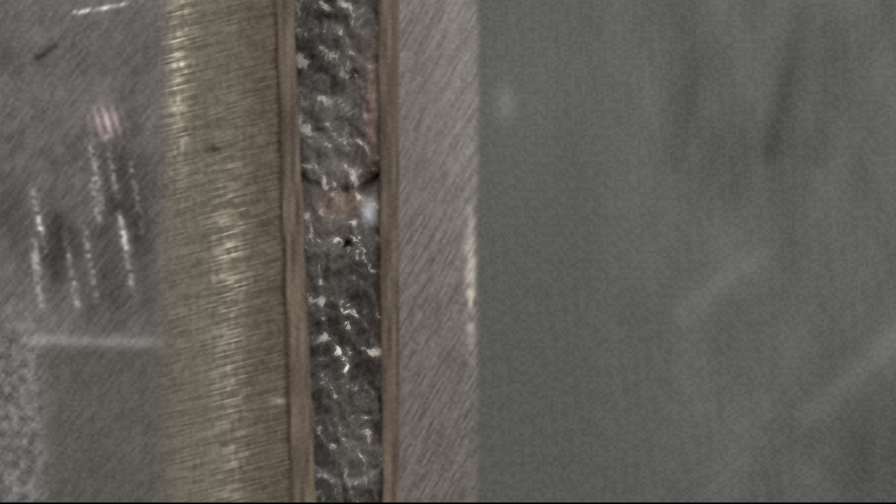
A Shadertoy shader for this texture:

```glsl
// Worn steel plates joined by a vertical weld bead between ground bands.
// Soft masks layer the zones; stretched noise brushes the metal, embossed
// noise shapes the bead, and loops scatter scratches and smudges.
const vec3 PLATE_LEFT = vec3(0.4, 0.39, 0.38);
const vec3 BRUSHED = vec3(0.42, 0.395, 0.35);
const vec3 GROOVE = vec3(0.385, 0.34, 0.3);
const vec3 BEAD = vec3(0.31, 0.295, 0.28);
const vec3 BAND = vec3(0.43, 0.41, 0.39);
const vec3 PLATE_RIGHT = vec3(0.345, 0.35, 0.33);
const vec3 PLATE_FAR = vec3(0.39, 0.39, 0.385);
const vec3 GLINT = vec3(0.85, 0.82, 0.74);
const float BRUSH_START = 0.325, GROOVE_END = 0.792, BAND_END = 0.948, EDGE = 0.005;

float hash(vec2 p) { return fract(sin(dot(p, vec2(127.1, 311.7))) * 43758.5453); }

float noise(vec2 p) {
    vec2 i = floor(p), f = fract(p);
    f = f * f * (3.0 - 2.0 * f);
    return mix(mix(hash(i), hash(i + vec2(1, 0)), f.x),
               mix(hash(i + vec2(0, 1)), hash(i + vec2(1, 1)), f.x), f.y);
}

float fbm(vec2 p) {
    float sum = 0.0, amp = 0.5;
    for (int i = 0; i < 4; i++) {
        sum += amp * noise(p);
        p = p * 2.03 + 17.3;
        amp *= 0.5;
    }
    return sum;
}

float ridge(float d, float w) { return exp(-d * d / (w * w)); }

float blob(vec2 p, float x, float y, float rx, float ry) {
    return ridge(p.x - x, rx) * ridge(p.y - y, ry);
}

float streak(vec2 p, vec2 a, vec2 b, float w) {
    vec2 ab = b - a;
    float t = clamp(dot(p - a, ab) / dot(ab, ab), 0.0, 1.0);
    return ridge(length(p - a - ab * t), w);
}

float rise(float edge, float x, float soft) { return smoothstep(edge - soft, edge + soft, x); }

// Noise drawn out along a direction
float grain(vec2 p, float angle, vec2 freq) {
    float c = cos(angle), s = sin(angle);
    return noise(vec2(c * p.x + s * p.y, c * p.y - s * p.x) * freq);
}

vec3 leftPlate(vec2 p) {
    float fine = grain(p, 0.9, vec2(45, 150));
    vec3 col = PLATE_LEFT * (0.74 + 0.36 * fbm(p * vec2(16, 10)) + 0.17 * fine);
    // Dark lower panel, rough pale corner and ridge
    float panel = rise(0.09, p.x, 0.03) * rise(-0.32, -p.y, 0.02);
    col = mix(col, vec3(0.335, 0.33, 0.305) + 0.04 * (fine - 0.5), 0.75 * panel);
    float corner = rise(-0.085, -p.x, 0.03) * rise(-0.38, -p.y, 0.1);
    col += corner * (0.3 * fbm(p * 65.0) - 0.1);
    col += 0.12 * streak(p, vec2(0.07, 0.326), vec2(0.32, 0.319), 0.012);
    // Steep scratches beside dark stains
    for (float k = 0.0; k < 12.0; k++) {
        vec2 a = vec2(0.28 * hash(vec2(k, 1)), 0.48 + 0.26 * hash(vec2(k, 2)));
        vec2 b = a + vec2(0.025, -0.14) * (0.4 + 0.8 * hash(vec2(k, 3)));
        col += 0.25 * streak(p, a, b, 0.007) * noise(p * vec2(80, 130));
        col -= 0.05 * streak(p - vec2(0.035, 0), a, b, 0.025);
    }
    col -= 0.08 * blob(p, 0.025, 0.58, 0.035, 0.08);
    // Pink hatched spot and marks near the top
    float hatch = 0.8 + 0.4 * sin(dot(p, vec2(330, 100)));
    col += vec3(0.3, 0.23, 0.25) * hatch * blob(p, 0.213, 0.757, 0.03, 0.03);
    col += 0.5 * fine * streak(p, vec2(0.15, 0.975), vec2(0.26, 0.993), 0.005);
    return col - 0.13 * streak(p, vec2(0.075, 0.885), vec2(0.11, 0.91), 0.007);
}

vec3 brushedBand(vec2 p) {
    float lines = mix(grain(p, 0.25, vec2(28, 230)), noise(p * vec2(130, 70)), 0.35);
    vec3 col = BRUSHED * mix(vec3(1), vec3(0.87, 0.84, 0.83), rise(0.48, p.x, 0.05));
    float shine = 0.6 * blob(p, 0.352, 0.87, 0.025, 0.17)
        + 0.36 * blob(p, 0.455, 0.49, 0.035, 0.17) + 0.2 * blob(p, 0.46, 0.18, 0.03, 0.22);
    col += 0.13 * (lines - 0.5) + GLINT * shine * (0.05 + 1.1 * lines * lines);
    return col - 0.12 * blob(p, 0.425, 0.704, 0.015, 0.01);
}

vec3 weldBead(vec2 p, float across) {
    // Rippled metal lit from one side
    vec2 q = p * vec2(42, 36) + 1.2 * fbm(p * 20.0);
    float relief = fbm(q) - fbm(q + vec2(0.35, 0.4));
    vec3 col = BEAD * (0.8 + 0.4 * noise(p * vec2(14, 9))) + 0.36 * relief;
    float rough = 0.2 + 0.45 * blob(p, 0.7, 0.36, 0.05, 0.2);
    col += GLINT * rough * smoothstep(0.1, 0.32, relief);
    col *= 0.83 + 0.2 * sin(3.14159 * clamp(across, 0.0, 1.0));
    // Overlap arcs, heat tints and pits
    float bow = p.y - 0.12 * (across - 0.5) * (across - 0.5);
    col += 0.12 * ridge(bow - 0.045, 0.008) - 0.11 * ridge(bow - 0.625, 0.008);
    col += vec3(0.09, 0.05, 0.03) * blob(p, 0.68, 0.595, 0.06, 0.03);
    col += vec3(0.14, 0.09, 0.07) * blob(p, 0.737, 0.78, 0.012, 0.13);
    col += vec3(0.32, 0.35, 0.4) * blob(p, 0.733, 0.58, 0.016, 0.03);
    col -= 0.15 * blob(p, 0.738, 0.655, 0.018, 0.03);
    return col - 0.3 * (blob(p, 0.687, 0.518, 0.01, 0.01) + blob(p, 0.697, 0.855, 0.014, 0.009));
}

vec3 rightPlate(vec2 p) {
    float far = smoothstep(1.1, 1.5, p.x + 0.15 * p.y);
    vec3 col = mix(PLATE_RIGHT, PLATE_FAR, far * (0.5 + 0.5 * p.y));
    col += 0.1 * far * (fbm(p * vec2(14, 6)) - 0.47) + 0.035 * blob(p, 1.03, 0.85, 0.12, 0.35);
    // Leaning dark smudges, then pale wiped arcs
    for (float k = 0.0; k < 9.0; k++) {
        vec2 a = vec2(1.33 + 0.055 * k, 0.78 + 0.25 * hash(vec2(k, 7)));
        vec2 b = a - vec2(0.04, 0.12 + 0.15 * hash(vec2(k, 8)));
        col -= 0.05 * hash(vec2(k, 9)) * streak(p, a, b, 0.025);
    }
    col -= 0.05 * streak(p, vec2(1.59, 0.98), vec2(1.53, 0.7), 0.022);
    col += 0.03 * streak(p, vec2(1.35, 0.38), vec2(1.5, 0.49), 0.022);
    col += 0.04 * streak(p, vec2(1.6, 0.17), vec2(1.78, 0.33), 0.025);
    return col + 0.08 * blob(p, 1.003, 0.795, 0.02, 0.035) - 0.04 * blob(p, 1.75, 0.08, 0.12, 0.13);
}

void mainImage(out vec4 fragColor, in vec2 fragCoord) {
    vec2 p = fragCoord / iResolution.xy * vec2(16.0 / 9.0, 1);
    float wobble = 0.004 * (noise(vec2(p.y * 22.0, 3)) - 0.5);
    float wallLeft = mix(0.578, 0.546, p.y) + wobble;
    float beadLeft = mix(0.627, 0.583, p.y) - wobble, beadRight = mix(0.759, 0.749, p.y) + wobble;
    vec3 col = mix(leftPlate(p), brushedBand(p), rise(BRUSH_START, p.x, 0.04));
    // Groove walls and bead
    col = mix(col, GROOVE * (0.8 + 0.4 * noise(p * vec2(110, 12))), rise(wallLeft, p.x, EDGE));
    vec3 bead = weldBead(p, (p.x - beadLeft) / (beadRight - beadLeft));
    col = mix(col, bead, rise(beadLeft, p.x, EDGE) * rise(-beadRight, -p.x, EDGE));
    col -= 0.09 * ridge(p.x - wallLeft, 0.006) + 0.07 * ridge(p.x - beadRight, 0.005);
    col += 0.2 * blob(p, 0.552, 0.205, 0.016, 0.007);
    // Ground band with a worn bright edge
    float brushed = mix(grain(p, 1.05, vec2(30, 190)), noise(p * 120.0), 0.3);
    vec3 band = BAND + 0.13 * (brushed - 0.5) + 0.06 * (p.y - 0.45);
    band += 0.05 * blob(p, 0.92, 0.8, 0.06, 0.35);
    band += GLINT * 0.5 * blob(p, 0.935, 0.44, 0.011, 0.13) * noise(p * vec2(90, 60));
    col = mix(col, band, rise(GROOVE_END, p.x, EDGE));
    col = mix(col, rightPlate(p), rise(BAND_END + wobble, p.x, 0.009));
    // Fine grain and dark lower border
    col += 0.05 * (noise(p * 190.0) - 0.5);
    fragColor = vec4(clamp(col * smoothstep(0.001, 0.005, p.y), 0.0, 1.0), 1);
}
```
